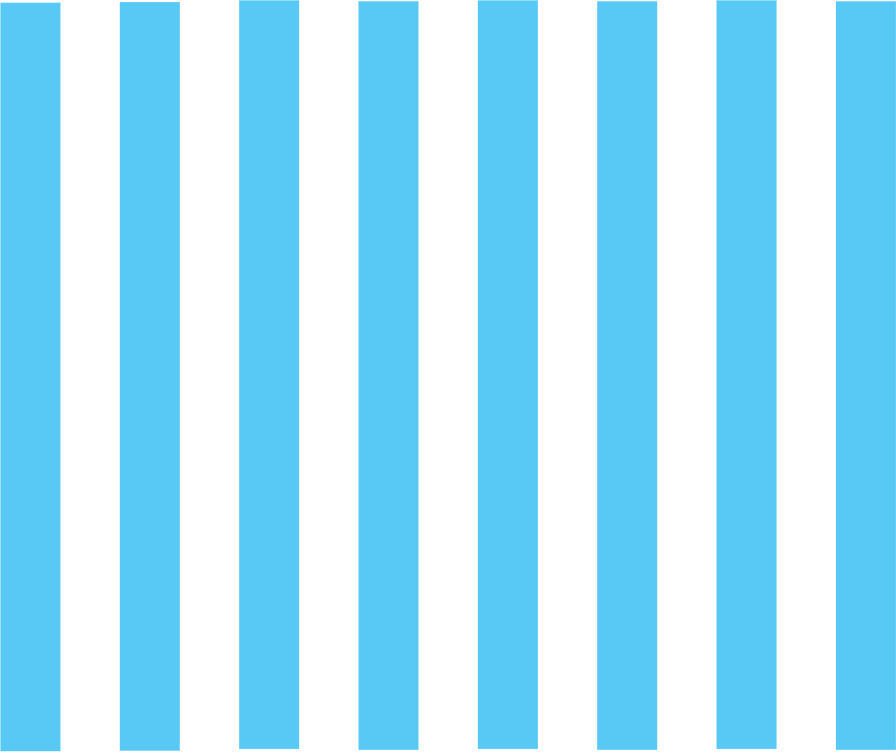
Write a Shadertoy shader that draws this pattern.

```glsl
// Eight upright sky-blue bars on white, each hung at a slightly different height.

// Signed distance to an axis-aligned box
float boxDistance(vec2 p, vec2 halfSize) {
    vec2 d = abs(p) - halfSize;
    return length(max(d, 0.0)) + min(max(d.x, d.y), 0.0);
}

void mainImage(out vec4 fragColor, in vec2 fragCoord) {
    // Canvas width is one unit; y is measured down from the top edge
    float pixel = 1.0 / iResolution.x;
    vec2 p = vec2(fragCoord.x, iResolution.y - fragCoord.y) * pixel;
    float canvasHeight = iResolution.y * pixel;

    // Repeat across
    float period = 0.1332;
    float index = clamp(floor(p.x / period), 0.0, 7.0);

    // Uneven hang: the first two bars sit lowest, then odd bars dip a little
    float drop = 0.0004 + 0.0013 * max(2.0 - 0.5 * index * index, 0.8 * mod(index, 2.0));

    // Bar with a smoothed edge
    vec2 halfSize = vec2(0.0335, 0.4977 * canvasHeight);
    vec2 center = vec2(index * period + 0.0005, drop) + halfSize;
    float bar = clamp(0.5 - boxDistance(p - center, halfSize) / pixel, 0.0, 1.0);

    vec3 white = vec3(1.0);
    vec3 skyBlue = vec3(0.34, 0.79, 0.955);
    fragColor = vec4(mix(white, skyBlue, bar), 1.0);
}
```
